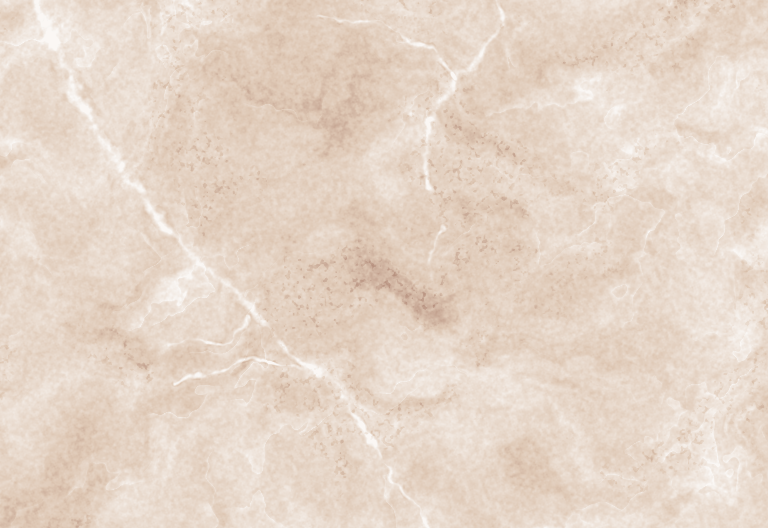
Reproduce this texture procedurally as a WebGL 2 fragment shader.

```glsl
#version 300 es
precision highp float;
// Polished cream and rose marble: warped cloud noise sets a tone in standard
// deviations, bent white veins, flaky crests, brown stains and grain shift it,
// and a short ramp turns the tone into colour.

uniform vec2 u_resolution;
out vec4 fragColor;

float hash(ivec2 cell, int seed) {
  uvec2 c = uvec2(cell + 4096);
  uint h = c.x * 1597334677u ^ c.y * 3812015801u ^ uint(seed) * 2654435769u;
  h = (h ^ (h >> 16)) * 2246822519u;
  h = (h ^ (h >> 13)) * 3266489917u;
  return float((h ^ (h >> 16)) >> 8) / 16777216.0;
}

float valueNoise(vec2 p, int seed) {
  ivec2 i = ivec2(floor(p));
  vec2 f = fract(p);
  f = f * f * (3.0 - 2.0 * f);
  float low = mix(hash(i, seed), hash(i + ivec2(1, 0), seed), f.x);
  float high = mix(hash(i + ivec2(0, 1), seed), hash(i + ivec2(1, 1), seed), f.x);
  return mix(low, high, f.y);
}

// Fractal noise scaled to mean 0 and deviation of about 1.
float fractal(vec2 p, int octaves, int seed) {
  const mat2 turn = mat2(1.6, 1.2, -1.2, 1.6);
  float sum = 0.0, amplitude = 0.5;
  for (int i = 0; i < octaves; i++) {
    sum += amplitude * (valueNoise(p, seed + i) - 0.5);
    p = turn * p + 3.7;
    amplitude *= 0.55;
  }
  return sum / 0.125;
}

vec2 rotate(vec2 p, float angle) {
  float c = cos(angle), s = sin(angle);
  return vec2(c * p.x + s * p.y, c * p.y - s * p.x);
}

float segmentDistance(vec2 p, vec2 a, vec2 b) {
  vec2 ab = b - a;
  return length(p - a - ab * clamp(dot(p - a, ab) / dot(ab, ab), 0.0, 1.0));
}

float bentDistance(vec2 p, vec2 a, vec2 bend, vec2 b) {
  return min(segmentDistance(p, a, bend), segmentDistance(p, bend, b));
}

// Ragged white core and soft halo, with a broken brown rim.
float veinTone(float d, float width, float wear) {
  float core = exp(-pow(d / (width * (0.85 + 0.25 * clamp(wear, -1.5, 1.5))), 2.0));
  float rim = exp(-pow((d - 1.7 * width) / (0.7 * width), 2.0));
  return core * (1.6 + 0.6 * wear) + 0.75 * exp(-d / (4.0 * width)) - 1.2 * rim * smoothstep(0.1, 1.5, wear);
}

// Contour that is crisp on one side and fades away on the other.
float flakeCrest(float level, float sharpness) {
  return level > 0.0 ? exp(-level * sharpness * 0.14) : exp(level * sharpness);
}

vec3 marbleColour(float tone) {
  vec3 colour = vec3(0.909, 0.848, 0.796) + tone * vec3(0.026, 0.045, 0.061);
  colour -= max(-1.5 - tone, 0.0) * vec3(0.028, 0.030, 0.012);
  return clamp(colour, vec3(0.58, 0.46, 0.39), vec3(0.985, 0.97, 0.955));
}

void main() {
  vec2 p = gl_FragCoord.xy / u_resolution.y;
  vec2 drift = vec2(fractal(p * 5.0, 5, 10), fractal(p * 5.0, 5, 20));
  vec2 warped = p + 0.03 * drift;
  vec2 cracked = p + 0.012 * drift + 0.0022 * vec2(fractal(p * 45.0, 2, 25), fractal(p * 45.0, 2, 28));

  // Clouds, and streaks that flatten towards the right
  float tone = 0.46 * fractal(warped * 3.6, 5, 31) + 0.35 * (p.x - 0.73) - 0.05;
  vec2 along = rotate(warped, mix(0.85, 0.5, smoothstep(0.3, 1.2, p.x)));
  tone += 0.42 * fractal(along * vec2(5.0, 13.0), 5, 40);

  // Brown stains
  tone -= 1.1 * smoothstep(0.9, 2.2, fractal(along * vec2(5.5, 9.0) + 7.0, 5, 50));

  // Scattered flaky crests
  for (int i = 0; i < 4; i++) {
    float scale = 2.6 + 1.1 * float(i);
    vec2 offset = vec2(3.1, 5.3) * float(i);
    float level = fractal(rotate(warped, 0.6) * scale * vec2(0.8, 1.3) + offset, 4, 60 + 10 * i);
    float patchy = smoothstep(0.15, 1.4, fractal(p * 5.0 + offset, 4, 65 + 10 * i));
    tone += 1.5 * patchy * flakeCrest(level, 28.0);
  }

  // Main diagonal vein, thinner towards its foot
  float wear = fractal(p * 48.0, 3, 100);
  float diagonal = min(bentDistance(cracked, vec2(0.03, 1.03), vec2(0.19, 0.73), vec2(0.42, 0.49)),
                       bentDistance(cracked, vec2(0.42, 0.49), vec2(0.60, 0.31), vec2(0.83, -0.02)));
  tone += veinTone(diagonal, mix(0.0035, 0.0085, smoothstep(0.0, 0.6, p.y)), wear);

  // Forked vein and fine side cracks
  vec2 fork = vec2(0.86, 0.84);
  float forked = min(bentDistance(cracked, vec2(0.93, 1.03), vec2(0.955, 0.955), fork),
                     bentDistance(cracked, fork, vec2(0.815, 0.75), vec2(0.83, 0.65)));
  tone += veinTone(forked, 0.0065, wear);
  float side = min(bentDistance(cracked, vec2(0.61, 0.96), vec2(0.74, 0.945), fork),
                   bentDistance(cracked, vec2(0.84, 0.59), vec2(0.825, 0.55), vec2(0.82, 0.48)));
  side = min(side, bentDistance(cracked, vec2(0.48, 0.40), vec2(0.43, 0.37), vec2(0.33, 0.37)));
  side = min(side, bentDistance(cracked, vec2(0.60, 0.30), vec2(0.46, 0.32), vec2(0.34, 0.28)));
  tone += veinTone(side, 0.004, wear) * smoothstep(-1.6, 0.2, fractal(p * 9.0, 2, 105));

  // Mottling, mineral grain and clustered dark specks
  tone += 0.2 * fractal(along * vec2(28.0, 45.0), 3, 108) + 0.3 * fractal(rotate(p, 0.3) * 150.0, 2, 112);
  float cluster = smoothstep(0.1, 1.7, fractal(along * vec2(5.0, 9.0), 4, 120));
  tone -= 1.5 * cluster * smoothstep(0.6, 1.9, fractal(rotate(p, 0.7) * 130.0, 2, 130));
  fragColor = vec4(marbleColour(tone), 1.0);
}
```
